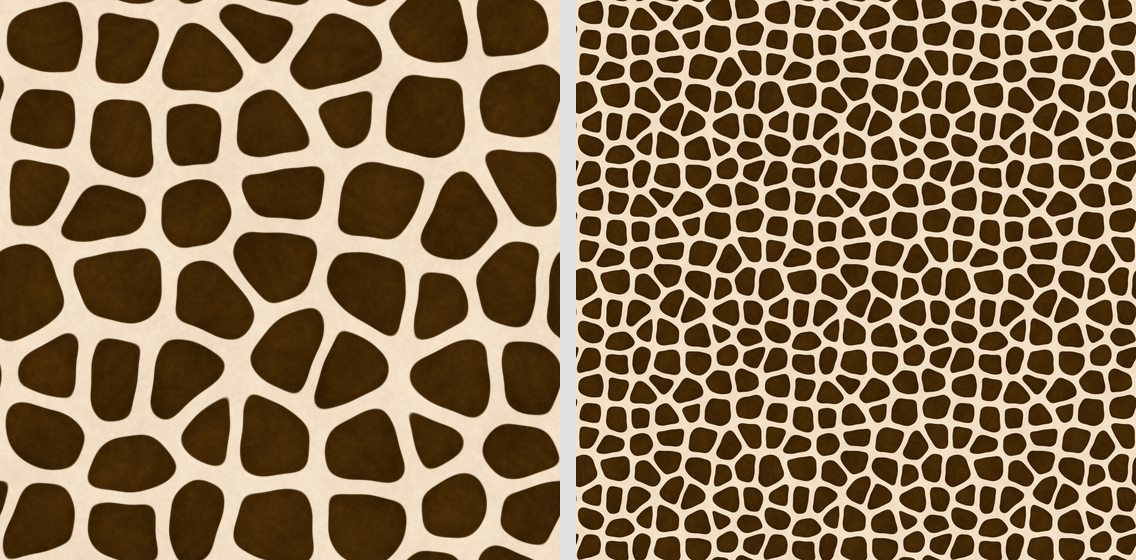
Left, the tile; right, the same tile 3 across and 3 down.
Give the GLSL for this pattern, as a three.js fragment shader.

```glsl
// Giraffe hide: rounded dark brown patches on mottled cream, tiling seamlessly.
varying vec2 vUv;

const float TAU = 6.2831853;
const float PATCHES = 7.0;     // patches across the tile
const float JITTER = 0.7;      // how far patch centres stray from the grid
const float SIZE_SPREAD = 0.16;
const float ROUNDING = 0.08;   // corner softness, in patch units
const float EDGE = 0.0016;     // half width of the smoothed edge

const vec3 CREAM_SHADE = vec3(0.91, 0.82, 0.71);
const vec3 CREAM_LIGHT = vec3(0.975, 0.912, 0.82);
const vec3 BROWN_DARK = vec3(0.19, 0.105, 0.005);
const vec3 BROWN_LIGHT = vec3(0.31, 0.195, 0.035);

vec2 hash2(vec2 p) {
  vec3 q = fract(p.xyx * vec3(0.1031, 0.1030, 0.0973));
  q += dot(q, q.yzx + 33.33);
  return fract((q.xx + q.yz) * q.zy);
}

vec2 wrapCell(vec2 cell, float period) {
  return floor(mod(cell + 0.5, period));
}

// Patch centre in xy, size weight in z
vec3 patchSite(vec2 cell) {
  vec2 id = wrapCell(cell, PATCHES);
  vec2 centre = cell + 0.5 + JITTER * (hash2(id + 3.7) - 0.5);
  return vec3(centre, SIZE_SPREAD * hash2(id + 41.3).x);
}

// Distance inside the nearest patch, in canvas units; negative in the gaps
float patchDistance(vec2 uv) {
  vec2 p = uv * PATCHES;
  vec2 base = floor(p);

  // Weighted nearest centre
  vec3 own = vec3(0.0);
  float best = 1e5;
  for (int j = -2; j <= 2; j++) {
    for (int i = -2; i <= 2; i++) {
      vec3 site = patchSite(base + vec2(float(i), float(j)));
      vec2 r = site.xy - p;
      float score = dot(r, r) - site.z;
      if (score < best) { best = score; own = site; }
    }
  }

  // Smooth minimum of the distances to all borders rounds the corners
  float total = 0.0;
  for (int j = -2; j <= 2; j++) {
    for (int i = -2; i <= 2; i++) {
      vec3 site = patchSite(base + vec2(float(i), float(j)));
      vec2 across = site.xy - own.xy;
      float span = length(across);
      if (span > 0.01) {
        vec2 middle = 0.5 * (site.xy + own.xy) - p;
        float border = dot(middle, across) / span + 0.5 * (own.z - site.z) / span;
        total += exp(-border / ROUNDING);
      }
    }
  }
  float inset = mix(0.065, 0.105, own.z / SIZE_SPREAD);
  return (-ROUNDING * log(total) - inset) / PATCHES;
}

// Cellular noise that wraps, roughly centred on zero
float cellGrain(vec2 uv, float period) {
  vec2 p = uv * period;
  vec2 base = floor(p);
  float nearest = 4.0;
  for (int j = -1; j <= 1; j++) {
    for (int i = -1; i <= 1; i++) {
      vec2 cell = base + vec2(float(i), float(j));
      vec2 r = cell + hash2(wrapCell(cell, period) + 7.1) - p;
      nearest = min(nearest, dot(r, r));
    }
  }
  return sqrt(nearest) - 0.47;
}

// Cloudy mottling from sines that bend each other, from -1 to 1
float mottle(vec2 uv, float repeats, float phase) {
  vec2 q = uv * TAU;
  float frequency = 2.0;
  for (int i = 0; i < 5; i++) {
    q += 0.75 / frequency * sin(q.yx * frequency + phase + vec2(0.0, 1.9));
    frequency = frequency * 2.0 + 1.0;
  }
  return sin(q.x * repeats + phase) * sin(q.y * repeats + 2.0 * phase);
}

void main() {
  // Gentle bends in the patch outlines
  vec2 bent = vUv + 0.004 * sin(TAU * 4.0 * vUv.yx + vec2(0.6, 2.3));
  bent += 0.0012 * sin(TAU * 13.0 * vUv.yx + vec2(4.1, 1.2));
  float inside = patchDistance(bent);

  // Leather texture
  float cloud = 0.6 * mottle(vUv, 3.0, 1.3) + 0.4 * mottle(vUv, 11.0, 4.2);
  float grain = 0.6 * cellGrain(vUv, 120.0) + 0.4 * cellGrain(vUv, 53.0);
  float rim = 1.0 - smoothstep(0.0, 0.025, inside);

  vec3 cream = mix(CREAM_SHADE, CREAM_LIGHT, 0.58 + 0.25 * cloud + 0.5 * grain);
  vec3 brown = mix(BROWN_DARK, BROWN_LIGHT, 0.56 + 0.3 * cloud + 0.5 * grain - 0.2 * rim);
  gl_FragColor = vec4(mix(cream, brown, smoothstep(-EDGE, EDGE, inside)), 1.0);
}
```
